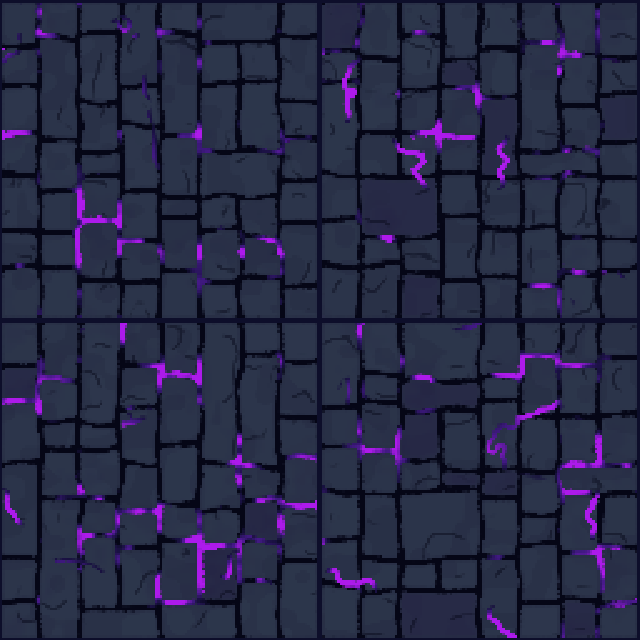
Write a WebGL 2 fragment shader that draws this texture.

```glsl
#version 300 es
precision highp float;

uniform vec2 u_resolution;
out vec4 outColor;

#define PANELS 2.0          // panels across and down
#define PANEL_CELLS 128.0   // square cells along one panel
#define COLUMNS 8.0         // stone columns in a panel
#define ROWS 7              // stone rows in a panel
#define ROW_JITTER 0.6      // spread of joint heights, in rows
#define JOINT_HALF 0.45     // thinnest joint half width, in cells
#define CORNER 2.5          // stone corner radius, in cells
#define WIDE_CHANCE 0.13    // stones spanning two columns
#define TALL_CHANCE 0.10    // stones spanning two rows
#define HEAT_START 0.60     // noise level where joints begin to glow
#define VENT_START 0.60     // noise level where fissures open

const vec3 STONE = vec3(0.176, 0.214, 0.298);
const vec3 STONE_SHADE = vec3(0.150, 0.175, 0.265);
const vec3 STONE_VIOLET = vec3(0.140, 0.135, 0.265);
const vec3 JOINT = vec3(0.018, 0.022, 0.085);
const vec3 FRAME = vec3(0.050, 0.055, 0.165);
const vec3 GLOW_DIM = vec3(0.090, 0.065, 0.240);
const vec3 GLOW_MID = vec3(0.260, 0.100, 0.520);
const vec3 GLOW_HOT = vec3(0.680, 0.100, 0.920);

float hash(vec2 p) {
    return fract(sin(dot(p, vec2(127.1, 311.7))) * 43758.5);
}

float noise(vec2 p) {
    vec2 i = floor(p), f = fract(p);
    f = f * f * (3.0 - 2.0 * f);
    vec2 e = vec2(0.0, 1.0);
    return mix(mix(hash(i), hash(i + e.yx), f.x),
               mix(hash(i + e.xy), hash(i + e.yy), f.x), f.y);
}

// Columns pair up so that two neighbours can share one wide stone.
float pairOf(float column, vec2 panel) {
    return floor((column + panel.y) * 0.5);
}

bool isWide(float pair, float row, vec2 panel) {
    return hash(vec2(pair, row) + panel * 31.0 + 5.3) < WIDE_CHANCE;
}

// Returns distances to the vertical and horizontal joints, and the stone id.
vec4 masonry(vec2 p, vec2 panel) {
    float columnWidth = PANEL_CELLS / COLUMNS;
    float rowHeight = PANEL_CELLS / float(ROWS);

    float side = floor(p.x / columnWidth + 0.5);
    float bend = (noise(vec2(side * 7.3 + panel.x * 41.0, p.y * 0.09 + panel.y * 53.0)) - 0.5) * 2.8;
    if (side < 0.5 || side > COLUMNS - 0.5) bend = 0.0;
    float dx = p.x - side * columnWidth - bend;
    float column = clamp(dx > 0.0 ? side : side - 1.0, 0.0, COLUMNS - 1.0);
    float pair = pairOf(column, panel);

    float row = 0.0, dy = PANEL_CELLS;
    for (int k = 0; k <= ROWS; k++) {
        float level = float(k);
        bool inner = k > 0 && k < ROWS;
        bool shared = isWide(pair, level, panel) || isWide(pair, level - 1.0, panel);
        vec2 key = vec2(shared ? pair * 2.0 + 50.0 : column, level) + panel * 17.0;
        if (inner && !shared && hash(key + 8.1) < TALL_CHANCE) continue;
        float height = level * rowHeight;
        if (inner) {
            height += (hash(key) - 0.5) * ROW_JITTER * rowHeight;
            height += (noise(vec2(p.x * 0.1, level * 9.0 + panel.x * 23.0)) - 0.5) * 2.4;
        }
        if (height <= p.y) row = level;
        dy = min(dy, abs(p.y - height));
    }

    // A wide stone hides the joint between its two columns.
    bool wide = isWide(pair, row, panel);
    bool sameStone = wide && pairOf(side, panel) == pairOf(side - 1.0, panel);
    if (sameStone && side > 0.5 && side < COLUMNS - 0.5) dx = columnWidth;
    return vec4(abs(dx), dy, wide ? pair + 90.0 : column, row);
}

float crackField(vec2 q, float size) {
    return noise(q / size) + 0.16 * noise(q / 4.5) - 0.58;
}

// Distance to a winding line, in cells, with an even line width.
float fissure(vec2 q, float size) {
    float f = crackField(q, size);
    vec2 slope = vec2(crackField(q + vec2(0.5, 0.0), size), crackField(q + vec2(0.0, 0.5), size)) - f;
    return abs(f) / max(2.0 * length(slope), 0.4 / size);
}

vec3 glowRamp(float heat) {
    vec3 c = mix(GLOW_DIM, GLOW_MID, smoothstep(0.1, 0.45, heat));
    return mix(c, GLOW_HOT, smoothstep(0.4, 0.8, heat));
}

void main() {
    vec2 uv = gl_FragCoord.xy / u_resolution;
    vec2 cell = floor(uv * PANELS * PANEL_CELLS) + 0.5;
    vec2 panel = floor(cell / PANEL_CELLS);
    vec2 p = cell - panel * PANEL_CELLS;
    vec2 q = p + panel * 337.0;

    vec4 wall = masonry(p, panel);
    vec2 id = wall.zw + panel * 61.0;
    float grain = hash(cell) - 0.5;
    float d = CORNER - length(max(CORNER - wall.xy, 0.0)) + 0.35 * grain;
    float warmth = 0.75 * noise(q / 15.0 + 3.7) + 0.25 * noise(q / 4.0);
    float heat = smoothstep(HEAT_START, 0.88, warmth);

    // Stone faces: tone per stone, flat patches, hairlines and shaded rims.
    float patches = smoothstep(0.60, 0.64, noise(q / 8.0 + hash(id) * 40.0));
    vec3 color = mix(STONE, STONE_SHADE, 0.45 * patches + 0.3 * hash(id + 2.0));
    color = mix(color, STONE_VIOLET, 0.6 * step(0.95, hash(id + 7.0)) + 0.2 * heat);
    float hair = 1.0 - smoothstep(0.35, 0.75, fissure(q + hash(id) * 90.0, 13.0));
    color = mix(color, JOINT, 0.45 * hair * smoothstep(0.55, 0.7, noise(q / 7.0 + 19.0)));
    color = mix(color, STONE_SHADE, 0.6 * (1.0 - smoothstep(1.3, 2.2, d)));

    // Dark joints with thin glowing stretches inside.
    float halfWidth = JOINT_HALF + 0.85 * noise(q * 0.2);
    float joint = 1.0 - smoothstep(halfWidth - 0.15, halfWidth + 0.3, d);
    color = mix(color, JOINT, joint);
    float ember = 1.0 - smoothstep(0.65, 1.0, d - 0.4 * heat);
    color = mix(color, glowRamp(heat), ember * smoothstep(0.03, 0.12, heat));

    // Glowing fissures that cut across stones.
    float vent = smoothstep(VENT_START, 0.85, noise(q / 25.0 + 71.0));
    float crack = 1.0 - smoothstep(0.6, 1.0, fissure(q + 211.0, 32.0) - 0.3 * vent);
    color = mix(color, glowRamp(vent), crack * smoothstep(0.03, 0.15, vent));

    // Frame around each panel.
    vec2 rim = min(p, PANEL_CELLS - p);
    color = mix(FRAME, color, smoothstep(0.7, 1.3, min(rim.x, rim.y)));
    outColor = vec4(color, 1.0);
}
```
